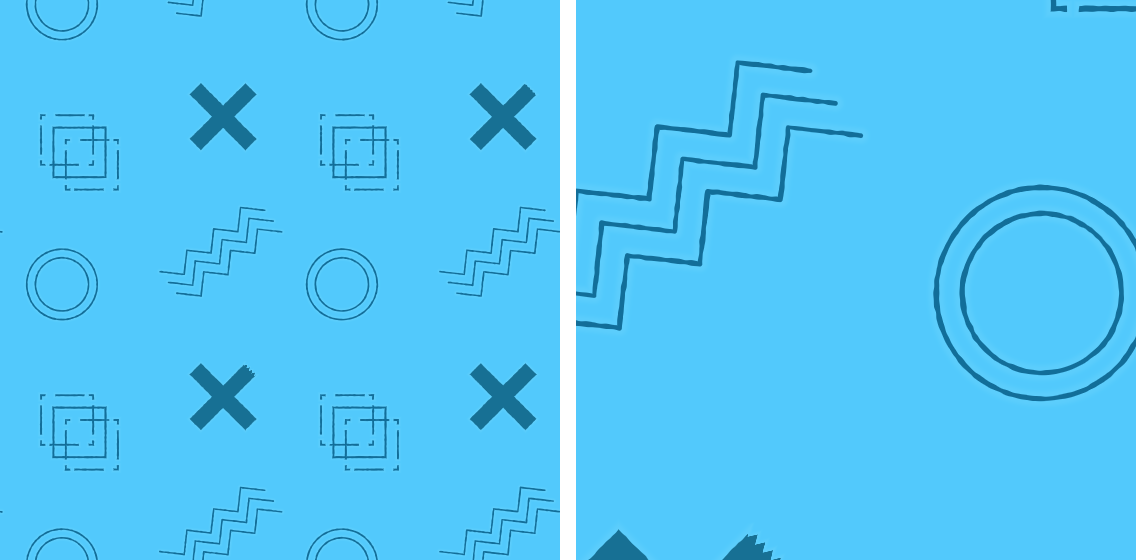
Left, the full canvas; right, a detail of the centre.
This pattern is drawn by a Shadertoy shader. Its source:

```glsl
// Seamless retro pattern: rings, crosses, layered squares and zigzags on sky blue.

const float REPEATS = 2.0;    // tiles across and down
const float TILE = 384.0;     // design units per tile
const float GRAIN = 256.0;    // noise lattice cells across the canvas

const vec3 SKY = vec3(0.32, 0.79, 0.99);
const vec3 GLOW = vec3(0.42, 0.83, 0.99);
const vec3 LINE_INK = vec3(0.07, 0.43, 0.60);
const vec3 CROSS_INK = vec3(0.09, 0.44, 0.58);

float hash(vec2 cell) {
    uvec2 v = uvec2(cell) * uvec2(1597u, 3812u) + uvec2(71u, 139u);
    uint h = (v.x ^ (v.y * 2749u)) * 747796405u;
    h = ((h >> 15u) ^ h) * 277803737u;
    return float((h >> 16u) & 65535u) / 65535.0;
}

// Value noise that wraps after a whole number of cells
float wrapNoise(vec2 p, float period) {
    vec2 i = floor(p), f = fract(p);
    f = f * f * (3.0 - 2.0 * f);
    vec2 a = mod(i, period), b = mod(i + 1.0, period);
    return mix(mix(hash(a), hash(vec2(b.x, a.y)), f.x),
               mix(hash(vec2(a.x, b.y)), hash(b), f.x), f.y);
}

// Offset from a motif centre, wrapped to the nearest copy
vec2 fromCentre(vec2 p, vec2 centre) {
    vec2 d = p - centre;
    return d - TILE * floor(d / TILE + 0.5);
}

float segment(vec2 p, vec2 a, vec2 b) {
    vec2 pa = p - a, ba = b - a;
    return length(pa - ba * clamp(dot(pa, ba) / dot(ba, ba), 0.0, 1.0));
}

float ring(vec2 p, float radius, float halfWidth) {
    return abs(length(p) - radius) - halfWidth;
}

float frame(vec2 p, vec2 size, float halfWidth) {
    vec2 q = abs(p) - size;
    return abs(max(q.x, q.y)) - halfWidth;
}

// Frame broken into corner marks and one long dash per side
float dashedFrame(vec2 p, vec2 size, float halfWidth) {
    vec2 q = abs(p) - size;
    bool upright = q.x > q.y;
    float along = upright ? p.y : p.x;
    float slide = upright ? 0.0 : 4.0 * sign(p.y);
    float longDash = abs(along + slide) - 20.0;
    float corner = (upright ? size.y : size.x) - 6.0 - abs(along);
    return max(frame(p, size, halfWidth), min(longDash, corner));
}

// Diagonal cross; chip is the depth of the teeth on its upper right end
float diagonalCross(vec2 p, vec2 arm, float chip) {
    vec2 r = vec2(p.x - p.y, p.x + p.y) * 0.70711;
    float teeth = chip * abs(fract(r.y / 5.0) - 0.5) * 2.0;
    float rising = max(abs(r.x) - arm.x + (r.x > 0.0 ? teeth : 0.0), abs(r.y) - arm.y);
    float falling = max(abs(r.y) - arm.x, abs(r.x) - arm.y);
    return min(rising, falling);
}

// Three parallel staircase strands
float zigzags(vec2 p, float halfWidth) {
    vec2 tread = vec2(33.1, 3.8), riser = vec2(3.7, -33.1);
    float d = TILE;
    for (int strand = 0; strand < 3; strand++) {
        vec2 a = vec2(-82.5, 28.5) + float(strand) * vec2(11.6, 14.8);
        for (int stair = 0; stair < 4; stair++) {
            vec2 b = a + tread;
            d = min(d, segment(p, a, b));
            if (stair < 3) d = min(d, segment(p, b, b + riser));
            a = b + riser;
        }
    }
    return d - halfWidth;
}

float coverage(float d, float pixel) {
    return clamp(0.5 - d / pixel, 0.0, 1.0);
}

void mainImage(out vec4 fragColor, in vec2 fragCoord) {
    vec2 uv = fragCoord / iResolution.xy;
    vec2 tile = floor(uv * REPEATS);
    float pixel = REPEATS * TILE / min(iResolution.x, iResolution.y);

    // Tile position measured from its upper left corner
    vec2 p = fract(uv * REPEATS) * TILE;
    p.y = TILE - p.y;

    // Line motifs
    vec2 ringPos = fromCentre(p, vec2(85.0, 6.0));
    vec2 squarePos = fromCentre(p, vec2(109.0, 209.0));
    vec2 side = vec2(35.7, 34.0);
    float lines = min(ring(ringPos, 48.3, 1.15), ring(ringPos, 36.4, 1.15));
    lines = min(lines, frame(squarePos, side, 1.4));
    lines = min(lines, dashedFrame(squarePos + 17.0, side, 1.3));
    lines = min(lines, dashedFrame(squarePos - 17.0, side, 1.3));
    lines = min(lines, zigzags(fromCentre(p, vec2(302.0, 344.0)), 1.1));

    // Solid cross, chipped on the tiles of one diagonal
    float chip = tile.x == tile.y ? 4.0 - 2.5 * tile.x : 0.0;
    float solid = diagonalCross(fromCentre(p, vec2(306.0, 160.0)), vec2(54.0, 10.8), chip);

    // Slightly uneven ink edges and a faint light fringe
    float wobble = 0.6 * (wrapNoise(uv * GRAIN, GRAIN) - 0.5);
    float nearest = min(lines, solid);
    float fringe = 0.4 * (1.0 - smoothstep(0.5, 4.0, nearest));

    vec3 colour = mix(SKY, GLOW, fringe);
    colour = mix(colour, LINE_INK, coverage(lines + wobble, pixel));
    colour = mix(colour, CROSS_INK, coverage(solid + wobble, pixel));
    fragColor = vec4(colour, 1.0);
}
```
